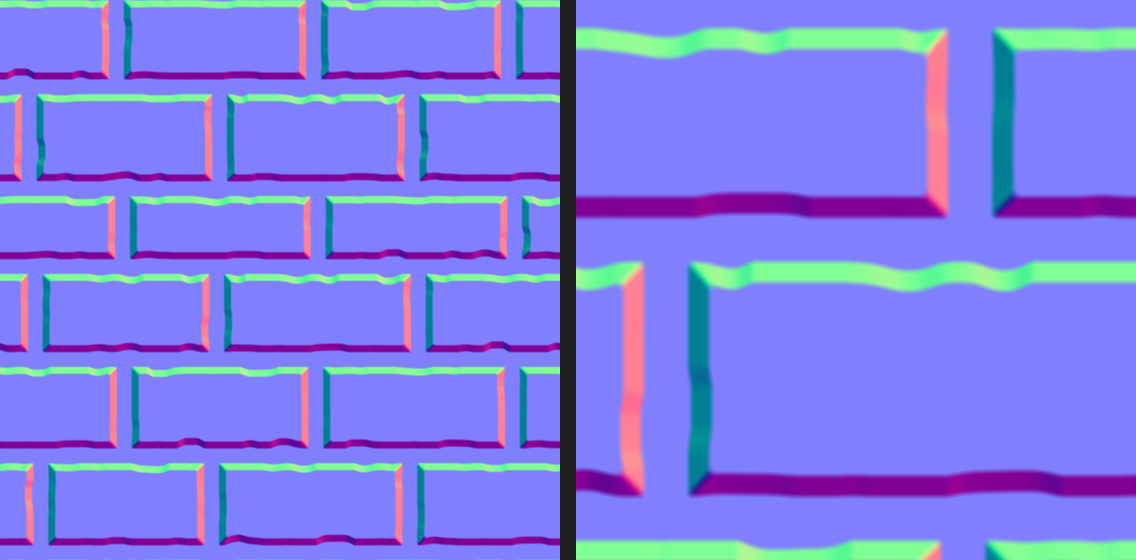
Left: the whole. Right: its middle third, enlarged.
Reproduce this texture map procedurally as a Shadertoy shader.

```glsl
#define GAP 0.0108     // half width of a mortar joint
#define BEVEL 0.0170   // width of the sloped rim
#define SOFT 0.0046    // softness of the rim borders
#define WAVE 0.0085    // wear of the long edges
#define NICK 0.0035    // wear of the short edges
#define CORNER 0.0050  // rounding of the corners
#define TILT 0.99      // sideways lean of the rim normal
#define SCRATCHED 0.2  // share of bricks with a scratch

// Joint centres: rows from the top down, columns from left to right
const float rowJoint[7] = float[7](-0.013, 0.155, 0.337, 0.476, 0.642, 0.814, 0.987);
const vec3 columnJoint[6] = vec3[6](
    vec3(0.208, 0.560, 0.908), vec3(0.052, 0.392, 0.736),
    vec3(0.219, 0.568, 0.919), vec3(0.063, 0.387, 0.747),
    vec3(0.222, 0.564, 0.915), vec3(0.073, 0.378, 0.732));

float hash(vec2 p) {
    return fract(sin(dot(p, vec2(12.99, 78.23))) * 4375.85);
}

float smoothMin(float a, float b) {
    float h = max(CORNER - abs(a - b), 0.0) / CORNER;
    return min(a, b) - 0.25 * CORNER * h * h;
}

// Inward wear along one edge, fading out at both corners
float wear(float along, float len, vec2 seed) {
    float phase = 6.283 * hash(seed);
    float s = sin(along * 38.0 + phase)
            + 0.7 * sin(along * 71.0 + phase * 3.0)
            + 0.4 * sin(along * 118.0 + phase * 5.0);
    float fade = smoothstep(0.0, 0.04, min(along, len - along));
    return smoothstep(-0.2, 1.6, s) * fade * mix(0.25, 1.0, hash(seed + 5.3));
}

// Distance inward from the worn outline; p runs right and down
float brickDistance(vec2 p, vec2 size, vec2 seed) {
    float top = p.y - WAVE * wear(p.x, size.x, seed);
    float bottom = size.y - p.y - WAVE * wear(p.x, size.x, seed + 11.7);
    float left = p.x - NICK * wear(p.y, size.y, seed + 23.1);
    float right = size.x - p.x - NICK * wear(p.y, size.y, seed + 37.9);
    return smoothMin(min(left, right), min(top, bottom));
}

// Faint lean of the normal across a short scratch
vec2 scratch(vec2 p, vec2 size, vec2 seed) {
    vec2 start = size * (0.25 + 0.4 * vec2(hash(seed + 2.1), hash(seed + 4.7)));
    vec2 span = vec2(0.008, 0.004 + 0.026 * hash(seed + 8.2));
    vec2 q = p - start;
    vec2 off = q - span * clamp(dot(q, span) / dot(span, span), 0.0, 1.0);
    float present = step(hash(seed + 6.4), SCRATCHED);
    return present * 60.0 * off * smoothstep(0.0045, 0.0, length(off));
}

void mainImage(out vec4 fragColor, in vec2 fragCoord) {
    vec2 pos = fragCoord / iResolution.xy;
    pos.y = 1.0 - pos.y;
    if (pos.y > rowJoint[6]) pos.y -= 1.0;

    // Find the row
    int row = 0;
    for (int i = 1; i < 6; i++) if (pos.y > rowJoint[i]) row = i;

    // Find the brick, wrapping around the sides
    vec3 joint = columnJoint[row];
    if (pos.x < joint.x) pos.x += 1.0;
    float column = 0.0;
    vec2 ends = joint.xy;
    if (pos.x > joint.z) {
        column = 2.0;
        ends = vec2(joint.z, joint.x + 1.0);
    } else if (pos.x > joint.y) {
        column = 1.0;
        ends = joint.yz;
    }
    vec2 corner = vec2(ends.x, rowJoint[row]) + GAP;
    vec2 size = vec2(ends.y, rowJoint[row + 1]) - GAP - corner;
    vec2 p = pos - corner;
    vec2 seed = vec2(column, float(row)) + 1.0;

    // Rim mask and its downhill direction
    float d = brickDistance(p, size, seed);
    float rim = smoothstep(0.0, SOFT, d) * smoothstep(0.0, SOFT, BEVEL - d);
    vec2 e = vec2(0.0015, 0.0);
    vec2 slope = vec2(
        brickDistance(p + e.xy, size, seed) - brickDistance(p - e.xy, size, seed),
        brickDistance(p + e.yx, size, seed) - brickDistance(p - e.yx, size, seed));
    vec2 downhill = vec2(-slope.x, slope.y) / max(length(slope), 1e-5);

    // Encode the normal as a colour
    vec2 lean = downhill * TILT * rim + scratch(p, size, seed);
    vec3 normal = vec3(lean, mix(1.0, 0.16, rim));
    fragColor = vec4(clamp(0.5 + 0.5 * normal, 0.0, 1.0), 1.0);
}
```
